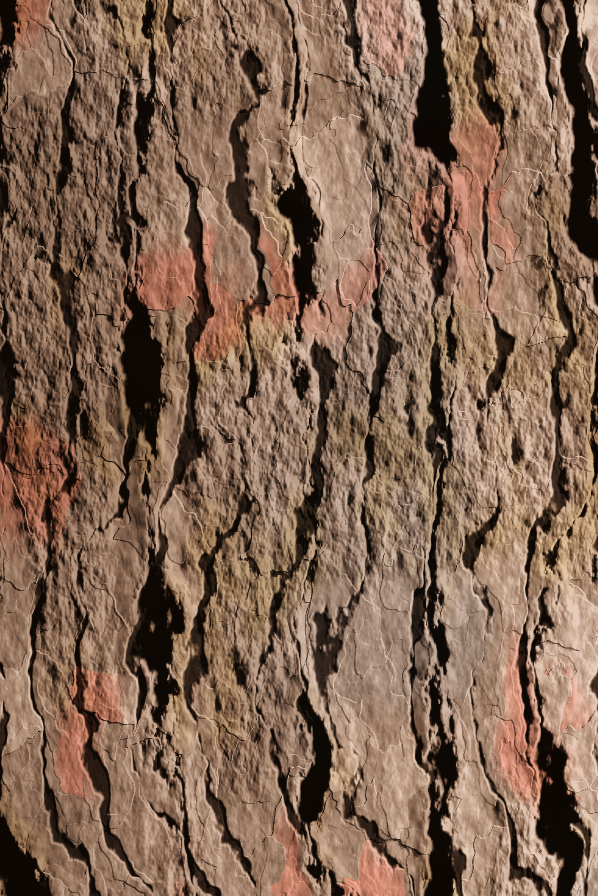
Reproduce this texture procedurally as a Shadertoy shader.

```glsl
#define FISSURES 6.3        // deep fissures per canvas height
#define FISSURE_WIDTH 0.0125
#define SLIVERS 15.0        // thin cracks per canvas height
#define SLIVER_WIDTH 0.0045
#define FLAKES vec2(19.0, 11.0)
#define FLAKE_LIFT 0.0075
#define CRUMBLE 0.034
#define LEAN 0.07
#define RELIEF 0.17
#define SUN vec2(0.83, 0.56)
#define SUN_SLOPE 0.95
#define BASE_TONE 0.53

const vec3 BLACK = vec3(0.05, 0.03, 0.015);
const vec3 UMBER = vec3(0.32, 0.23, 0.175);
const vec3 BROWN = vec3(0.50, 0.37, 0.29);
const vec3 TAN   = vec3(0.62, 0.49, 0.40);
const vec3 PALE  = vec3(0.75, 0.62, 0.53);
const vec3 CREAM = vec3(0.90, 0.80, 0.73);

vec2 hash2(vec2 p) {
    vec3 a = fract(p.xyx * vec3(0.1031, 0.1030, 0.0973));
    a += dot(a, a.yzx + 33.33);
    return fract((a.xx + a.yz) * a.zy);
}

float noise(vec2 p) {
    vec2 i = floor(p), f = fract(p);
    f = f * f * (3.0 - 2.0 * f);
    return mix(mix(hash2(i).x, hash2(i + vec2(1, 0)).x, f.x),
               mix(hash2(i + vec2(0, 1)).x, hash2(i + vec2(1, 1)).x, f.x), f.y);
}

float fbm(vec2 p) {
    float sum = 0.0, amp = 0.5;
    for (int i = 0; i < 4; i++) {
        sum += amp * noise(p);
        p = p * 1.97 + vec2(7.3, 3.1);
        amp *= 0.55;
    }
    return sum / 1.01;
}

// Signed distance to wandering upright cracks that open and close
float crack(vec2 p, float freq, float width) {
    float u = freq * (p.x + 0.15 * noise(p * vec2(2.5, 2.8) + freq));
    float open = noise(vec2(floor(u) * 17.0 + freq, p.y * (3.0 + 0.6 * freq)));
    return abs(fract(u) - 0.5) / freq - width * (1.4 * smoothstep(0.2, 0.85, open) - 0.25);
}

// Random tilted plates: x = random value, y = height
vec2 flake(vec2 p) {
    vec2 cell = floor(p), nearest = vec2(0.0), id = cell;
    float best = 9.0;
    for (int j = -1; j <= 1; j++)
    for (int i = -1; i <= 1; i++) {
        vec2 c = cell + vec2(i, j);
        vec2 r = p - c - hash2(c);
        float d = dot(r, r);
        if (d < best) { best = d; nearest = r; id = c; }
    }
    vec2 rnd = hash2(id + 91.0);
    return vec2(rnd.x, rnd.y + 0.8 * dot(nearest, hash2(id + 47.0) - 0.5));
}

vec2 bend(vec2 p) {
    vec2 warp = vec2(fbm(p * vec2(20.0, 13.0)), fbm(p * vec2(22.0, 16.0) + 40.0)) - 0.5;
    return p + vec2(LEAN * p.y, 0.0) + warp * vec2(0.06, 0.08);
}

// x = height, y = openness to the sky, z = flake random value, w = roughness
vec4 bark(vec2 p) {
    vec2 q = bend(p);
    float crumbs = fbm(p * vec2(75.0, 40.0));
    float deep = crack(q, FISSURES, FISSURE_WIDTH) + 0.020 * (crumbs - 0.5);
    float thin = crack(q + 3.0, SLIVERS, SLIVER_WIDTH) + 0.014 * (crumbs - 0.5);
    vec2 scale = flake(q * FLAKES), chip = flake(q * FLAKES * 2.1 + 13.0);
    float zone = smoothstep(0.35, 0.62, noise(q * vec2(10.0, 4.0) + 8.0));
    float rough = max(zone, 1.0 - smoothstep(0.005, 0.032, deep));
    float h = 0.030 * smoothstep(-0.003, 0.008, deep)
            + 0.008 * smoothstep(-0.001, 0.004, thin)
            + FLAKE_LIFT * scale.y
            + 0.0036 * chip.y
            + CRUMBLE * mix(0.30, 1.0, rough) * crumbs;
    float sky = smoothstep(-0.002, 0.005, deep)
              * mix(0.25, 1.0, smoothstep(-0.001, 0.003, thin));
    return vec4(h, sky, scale.x, rough);
}

// Colour ramp from crevice to sunlit rim
vec3 ramp(float t) {
    vec3 c = mix(BLACK, UMBER, clamp((t - 0.04) / 0.21, 0.0, 1.0));
    c = mix(c, BROWN, clamp((t - 0.25) / 0.15, 0.0, 1.0));
    c = mix(c, TAN, clamp((t - 0.40) / 0.12, 0.0, 1.0));
    c = mix(c, PALE, clamp((t - 0.52) / 0.13, 0.0, 1.0));
    return mix(c, CREAM, clamp((t - 0.65) / 0.16, 0.0, 1.0));
}

vec3 shade(vec2 p, float across) {
    vec4 here = bark(p);

    // Slope towards the sun and cast shadow
    float slope = (here.x - bark(p + SUN * 0.0017).x) / 0.0017;
    float block = 0.0;
    for (int i = 1; i <= 4; i++) {
        float reach = 0.0038 * float(i);
        block = max(block, bark(p + SUN * reach).x - here.x - reach * SUN_SLOPE);
    }
    float lit = 1.0 - 0.72 * smoothstep(0.0, 0.006, block);

    // Broad light, plate tone and fine grain
    float tone = BASE_TONE + 0.14 * (across - 0.5)
               + 0.14 * (noise(p * vec2(7.0, 4.0) + 20.0) - 0.5)
               + 0.12 * (here.z - 0.5) + 0.05 * (0.5 - here.w)
               + 0.22 * (fbm(p * vec2(150.0, 100.0)) - 0.5);
    tone += RELIEF * clamp(slope, -2.0, 1.0);
    vec3 col = ramp(tone * lit * here.y);

    // Red fresh plates, weathered grey ones and olive lichen
    vec2 q = bend(p);
    float red = smoothstep(0.78, 0.92, noise(q * vec2(10.0, 6.0) + 60.0) + 0.3 * (here.z - 0.5));
    float grey = smoothstep(0.6, 0.8, noise(q * vec2(6.0, 3.0) + 11.0)) * across;
    float moss = here.w * smoothstep(0.45, 0.7, fbm(p * vec2(13.0, 8.0) + 33.0));
    col *= mix(vec3(1.0), vec3(1.06, 0.84, 0.80), red);
    col = mix(col, vec3(dot(col, vec3(0.4, 0.5, 0.1))) * vec3(1.03, 0.98, 0.96), 0.4 * grey);
    return col * mix(vec3(1.0), vec3(0.97, 0.95, 0.82), moss);
}

void mainImage(out vec4 fragColor, in vec2 fragCoord) {
    // Two diagonal samples smooth the plate edges
    vec3 col = vec3(0.0);
    for (int s = 0; s < 2; s++) {
        vec2 pos = fragCoord + (float(s) - 0.5) * vec2(0.5, 0.4);
        col += 0.5 * shade(pos / iResolution.y, pos.x / iResolution.x);
    }
    fragColor = vec4(col, 1.0);
}
```
